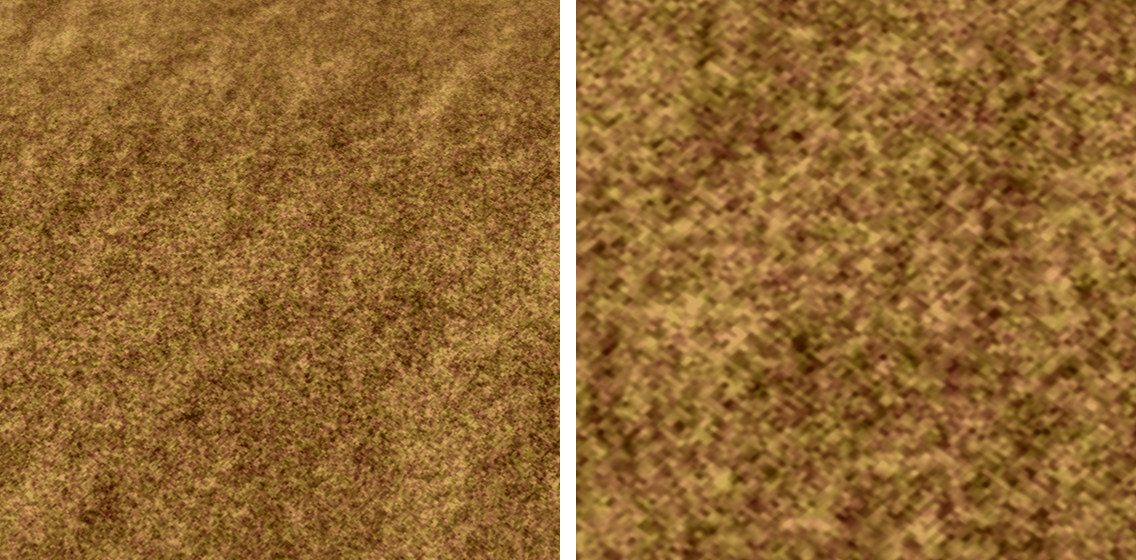
Left, the full canvas; right, a detail of the centre.
Give the GLSL for this texture, as a Shadertoy shader.

```glsl
// Fine golden-brown powder heaped in soft diagonal ridges, blurred toward the far edge.

const vec3 DARK_POWDER = vec3(0.36, 0.20, 0.04);
const vec3 LIGHT_POWDER = vec3(0.73, 0.56, 0.30);
const vec3 PLUM_TINT = vec3(0.035, -0.025, 0.05);
const vec2 LIGHT_DIR = vec2(-0.8, 0.6);

float hash(vec2 cell) {
    vec3 h = fract(cell.xyx * vec3(0.1031, 0.1030, 0.0973));
    h += dot(h, h.yzx + 33.33);
    return fract((h.x + h.y) * h.z);
}

// Smooth value noise centred on zero
float noise(vec2 p) {
    vec2 cell = floor(p);
    vec2 f = p - cell;
    f = f * f * f * (f * (f * 6.0 - 15.0) + 10.0);
    float low = mix(hash(cell), hash(cell + vec2(1, 0)), f.x);
    float high = mix(hash(cell + vec2(0, 1)), hash(cell + vec2(1, 1)), f.x);
    return mix(low, high, f.y) - 0.5;
}

vec2 rotate(vec2 p, float angle) {
    float c = cos(angle), s = sin(angle);
    return vec2(c * p.x - s * p.y, s * p.x + c * p.y);
}

// Heap height: long slanted ridges that break up into round clumps
float heapHeight(vec2 p) {
    vec2 bend = vec2(noise(p * 3.0 + 5.0), noise(p * 3.0 + 41.0));
    vec2 q = rotate(p + 0.12 * bend, 0.5) * vec2(7.0, 2.8) + 20.0;
    float height = noise(q);
    float amplitude = 0.5;
    vec2 r = p * 11.0 + 60.0;
    for (int i = 0; i < 4; i++) {
        r = rotate(r, 0.9);
        height += amplitude * noise(r);
        r *= 1.9;
        amplitude *= 0.52;
    }
    return height;
}

// Brightness of slopes turned toward the light
float relief(vec2 p, vec2 lightDir, float reach) {
    return heapHeight(p - lightDir * reach) - heapHeight(p + lightDir * reach);
}

// Short crossed fibres and crumbs
float grains(vec2 p, float density) {
    vec2 q = p * density;
    float fibres = noise(rotate(q, 0.65) * vec2(0.75, 1.35) + 13.0)
                 + noise(rotate(q, -0.75) * vec2(0.7, 1.3) + 87.0);
    return 0.65 * fibres + 0.5 * noise(rotate(q, 0.3) * 0.55 + 150.0);
}

void mainImage(out vec4 fragColor, in vec2 fragCoord) {
    vec2 uv = fragCoord / iResolution.xy;

    // Mild perspective: everything shrinks toward the top
    vec2 p = vec2((uv.x - 0.5) * (1.0 + 0.25 * uv.y), uv.y * (1.0 + 0.25 * uv.y)) + 2.0;

    // Broad light and shade
    float tone = 0.56 + 0.08 * (uv.y - 0.5);
    tone += 1.15 * relief(p, LIGHT_DIR, 0.011);
    tone += 0.22 * noise(p * 3.5 + 31.0);

    // Clumps, then grains that soften out of focus
    tone += 0.22 * noise(rotate(p, 0.4) * 38.0) + 0.24 * noise(rotate(p, 1.1) * 75.0);
    float focus = 1.0 - 0.5 * smoothstep(0.55, 1.0, uv.y) - 0.15 * smoothstep(0.25, 0.0, uv.y);
    float grain = grains(p, 205.0);
    tone += 1.05 * focus * grain;

    // Golden ramp with scattered plum and olive flecks
    vec3 color = mix(DARK_POWDER, LIGHT_POWDER, clamp(tone, -0.3, 1.25));
    color += PLUM_TINT * focus * (noise(p * 140.0 + 9.0) + noise(p * 60.0 + 71.0));
    fragColor = vec4(clamp(color, 0.0, 1.0), 1.0);
}
```
